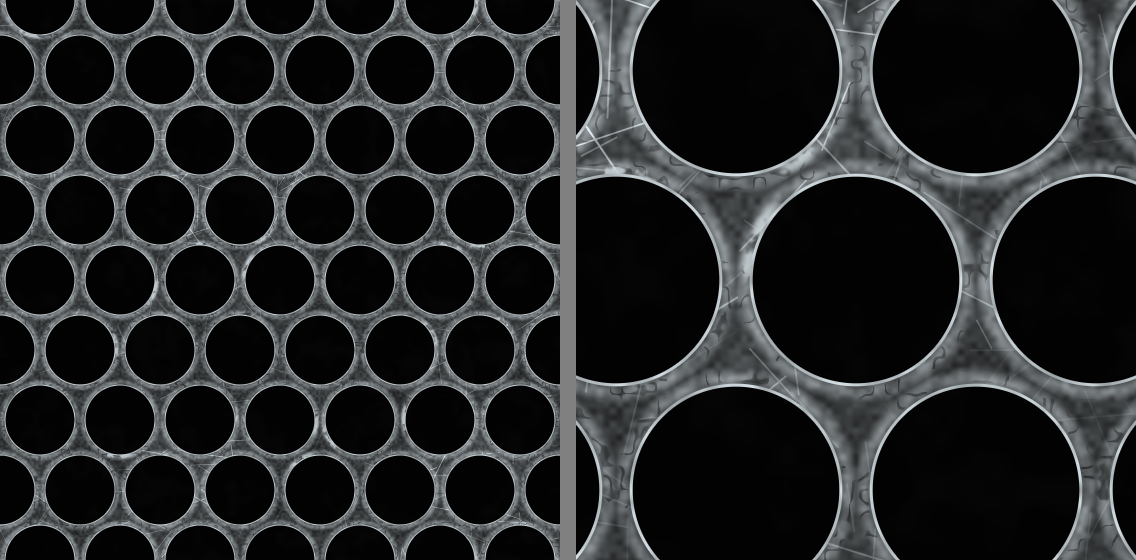
Left, the full canvas; right, a detail of the centre.
Give the GLSL for this texture, as a Shadertoy shader.

```glsl
// Worn steel sheet perforated with staggered round holes over black, 7 across and 8 rows, tiling.

const vec2 GRID = vec2(7.0, 4.0);       // columns, and pairs of staggered rows
const float HOLE_RADIUS = 0.0615;
const float RIM_WIDTH = 0.0018;
const vec3 VOID_COLOR = vec3(0.008);
const vec3 STEEL_TINT = vec3(0.955, 1.0, 1.02);

// Three random values from an integer cell and a seed.
vec3 hash3(vec2 cell, float seed) {
    uvec3 v = uvec3(vec3(cell, seed) + 0.5);
    v = v * 1664525u + 1013904223u;
    v.x += v.y * v.z; v.y += v.z * v.x; v.z += v.x * v.y;
    v ^= v >> 16u;
    v.x += v.y * v.z; v.y += v.z * v.x; v.z += v.x * v.y;
    return vec3(v >> 8u) / 16777216.0;
}

// Value noise that wraps after "period" cells over the canvas.
float noise(vec2 uv, float period, float seed) {
    vec2 p = uv * period;
    vec2 i = floor(p), f = p - i;
    f = f * f * (3.0 - 2.0 * f);
    float a = hash3(mod(i, period), seed).x;
    float b = hash3(mod(i + vec2(1, 0), period), seed).x;
    float c = hash3(mod(i + vec2(0, 1), period), seed).x;
    float d = hash3(mod(i + vec2(1, 1), period), seed).x;
    return mix(mix(a, b, f.x), mix(c, d, f.x), f.y);
}

// Three wrapping octaves.
float fbm(vec2 uv, float period, float seed) {
    return 0.5 * noise(uv, period, seed) + 0.3 * noise(uv, period * 2.0, seed + 1.0)
         + 0.2 * noise(uv, period * 4.0, seed + 2.0);
}

// Offset from the nearest centre of one sublattice; id is its wrapped index.
vec2 latticeOffset(vec2 uv, vec2 shift, out vec2 id) {
    vec2 q = uv * GRID - shift;
    vec2 cell = floor(q + 0.5);
    id = mod(cell, GRID);
    return (q - cell) / GRID;
}

// One randomly turned hairline per cell, wrapping at the canvas edge.
float scratches(vec2 uv, float cells, float halfWidth, float px, float seed) {
    vec2 q = uv * cells, base = floor(q);
    float mark = 0.0;
    for (int y = -1; y <= 1; y++)
    for (int x = -1; x <= 1; x++) {
        vec2 cell = base + vec2(x, y);
        vec3 place = hash3(mod(cell, cells), seed);
        vec3 style = hash3(mod(cell, cells), seed + 1.0);
        float angle = 3.14159 * place.z;
        vec2 dir = vec2(cos(angle), sin(angle));
        vec2 d = q - cell - place.xy;
        float reach = mix(0.2, 0.9, style.x);
        float dist = length(d - dir * clamp(dot(d, dir), -reach, reach)) / cells;
        mark = max(mark, style.y * clamp((halfWidth - dist) / px + 0.5, 0.0, 1.0));
    }
    return mark;
}

// Bright flaked patch beside some of the holes.
float chips(vec2 uv, vec2 offset, float edge, vec2 id, float seed) {
    vec3 rnd = hash3(id, seed);
    float angle = 6.28318 * rnd.x;
    float facing = dot(normalize(offset + 1e-6), vec2(cos(angle), sin(angle)));
    float patchMask = smoothstep(0.88, 0.98, facing) * (1.0 - smoothstep(0.004, 0.010, edge));
    return step(0.76, rnd.y) * patchMask * smoothstep(0.38, 0.6, fbm(uv, 96.0, 60.0));
}

// Grey level of the steel at a distance from the hole edge.
float steelShade(vec2 uv, float edge, float px) {
    float mottle = fbm(uv, 64.0, 10.0) - 0.5;
    float grain = noise(uv, 256.0, 20.0) - 0.5;
    float wear = smoothstep(0.3, 0.7, fbm(uv, 6.0, 30.0));

    // Polished band around each hole, dark film in the triangular webs
    float web = smoothstep(0.005, 0.0135, edge + 0.006 * mottle);
    float shade = mix(0.50, 0.24, web);
    shade -= 0.10 * (1.0 - smoothstep(0.0015, 0.005, edge));
    shade += mottle * mix(0.35, 0.12, web) + 0.14 * grain + 0.07 * (wear - 0.5);

    // Curled pits within the band
    float contour = abs(noise(uv, 140.0, 40.0) - 0.5);
    float band = smoothstep(0.002, 0.004, edge) * (1.0 - smoothstep(0.007, 0.011, edge));
    shade -= 0.16 * band * (1.0 - smoothstep(0.03, 0.10, contour)) * step(0.5, noise(uv, 50.0, 45.0));

    // Hairline scratches, denser where worn
    float lines = max(scratches(uv, 13.0, 0.0006, px, 50.0), scratches(uv, 29.0, 0.0005, px, 53.0));
    return shade + lines * mix(0.12, 0.42, wear);
}

void mainImage(out vec4 fragColor, in vec2 fragCoord) {
    vec2 uv = fragCoord / iResolution.xy;
    float px = 1.0 / min(iResolution.x, iResolution.y);

    // Nearest hole of the two staggered sublattices
    vec2 idA, idB;
    vec2 a = latticeOffset(uv, vec2(0.5, 0.0), idA);
    vec2 b = latticeOffset(uv, vec2(0.0, 0.5), idB);
    bool useA = dot(a, a) < dot(b, b);
    vec2 offset = useA ? a : b;
    float edge = length(offset) - HOLE_RADIUS;

    // Steel, flakes and the bright cut rim
    float shade = steelShade(uv, edge, px);
    float flake = useA ? chips(uv, offset, edge, idA, 70.0) : chips(uv, offset, edge, idB, 71.0);
    shade = mix(shade, 0.82, 0.85 * flake);
    float rim = clamp((RIM_WIDTH - edge) / px + 0.5, 0.0, 1.0);
    shade = mix(shade, 0.64 + 0.24 * noise(uv, 128.0, 80.0), rim);
    vec3 steel = clamp(shade, 0.12, 0.92) * STEEL_TINT;

    // Faint dust in the holes
    vec3 hole = VOID_COLOR + 0.012 * smoothstep(0.5, 0.8, fbm(uv, 24.0, 90.0));
    fragColor = vec4(mix(hole, steel, clamp(edge / px + 0.5, 0.0, 1.0)), 1.0);
}
```
